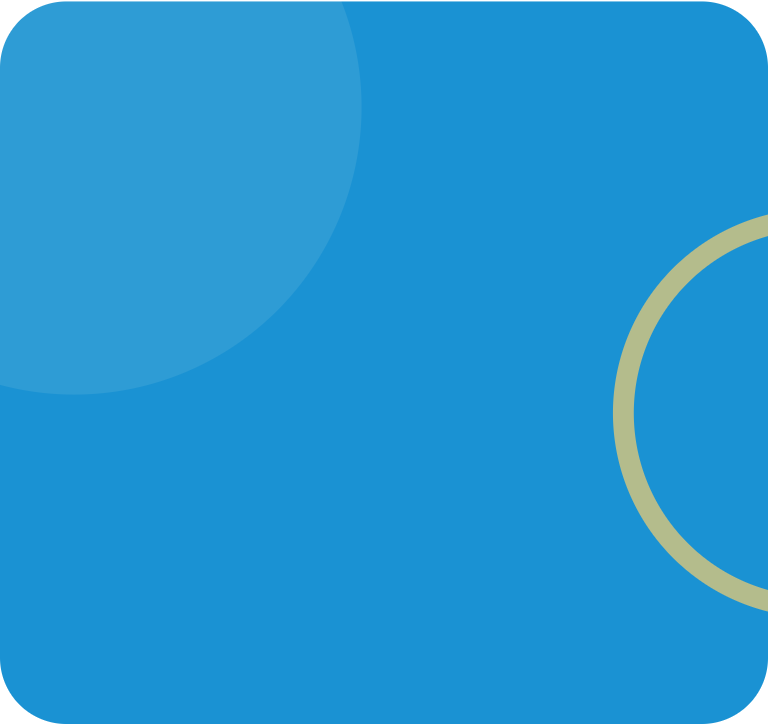
Give the GLSL for this background, as a Shadertoy shader.

```glsl
#define CARD_COLOR vec3(0.102, 0.573, 0.827)
#define DISC_COLOR vec3(0.180, 0.610, 0.835)
#define RING_COLOR vec3(0.706, 0.737, 0.549)
#define PAGE_COLOR vec3(1.0)
#define CORNER_RADIUS 0.0915
#define TOP_GAP 0.002
#define DISC_CENTER vec2(0.1024, 0.852)
#define DISC_RADIUS 0.397
#define RING_CENTER vec2(1.1292, 0.4295)
#define RING_RADIUS 0.2682
#define RING_HALF_WIDTH 0.0144

float circleDistance(vec2 p, float radius) {
    return length(p) - radius;
}

float roundedBoxDistance(vec2 p, vec2 halfSize, float radius) {
    vec2 q = abs(p) - halfSize + radius;
    return length(max(q, 0.0)) + min(max(q.x, q.y), 0.0) - radius;
}

// Antialiased inside mask, one pixel wide at the edge
float coverage(float distanceToEdge) {
    return clamp(0.5 - distanceToEdge * iResolution.y, 0.0, 1.0);
}

void mainImage(out vec4 fragColor, in vec2 fragCoord) {
    // Canvas height is one unit
    vec2 uv = fragCoord / iResolution.y;
    float aspect = iResolution.x / iResolution.y;

    // Pale disc in the upper left
    vec3 color = CARD_COLOR;
    float disc = circleDistance(uv - DISC_CENTER, DISC_RADIUS);
    color = mix(color, DISC_COLOR, coverage(disc));

    // Ring cut off by the right edge
    float ring = abs(circleDistance(uv - RING_CENTER, RING_RADIUS)) - RING_HALF_WIDTH;
    color = mix(color, RING_COLOR, coverage(ring));

    // Rounded card on the page
    vec2 halfSize = 0.5 * vec2(aspect, 1.0 - TOP_GAP);
    float card = roundedBoxDistance(uv - halfSize, halfSize, CORNER_RADIUS);
    color = mix(PAGE_COLOR, color, coverage(card));

    fragColor = vec4(color, 1.0);
}
```
